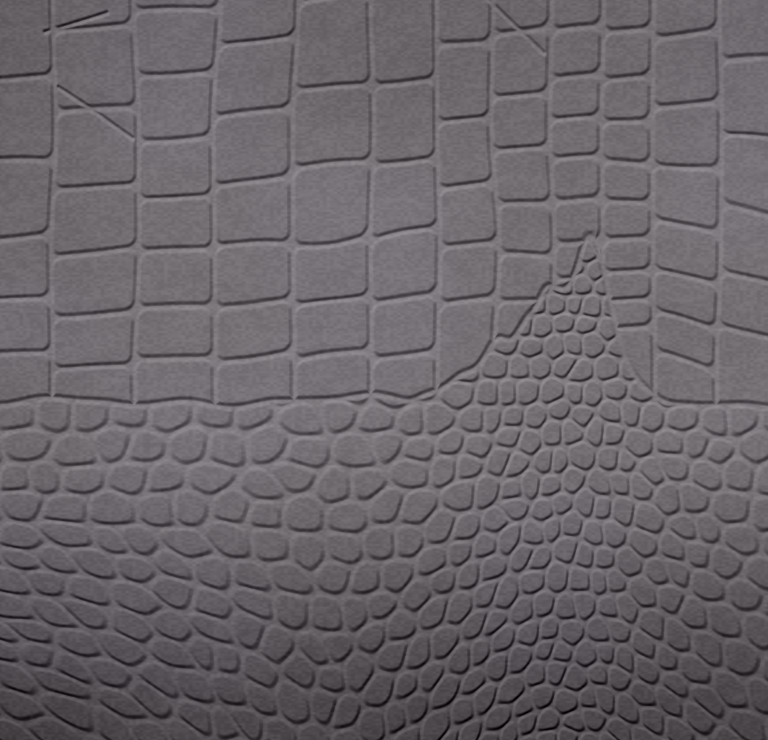
Reproduce this texture procedurally as a Shadertoy shader.

```glsl
const vec2 LIGHT_DIR = vec2(-0.38, 0.925);
const float ASPECT = 1.036;
const float COLUMN_EDGES[13] = float[13](-0.04, 0.070, 0.185, 0.291, 0.396, 0.497,
    0.588, 0.666, 0.743, 0.811, 0.878, 0.966, 1.07);

vec2 hash22(vec2 p) {
    vec3 q = fract(vec3(p.xyx) * vec3(0.1031, 0.1030, 0.0973));
    q += dot(q, q.yzx + 33.33);
    return fract((q.xx + q.yz) * q.zy);
}

float valueNoise(vec2 p) {
    vec2 i = floor(p), f = fract(p);
    f = f * f * (3.0 - 2.0 * f);
    return mix(mix(hash22(i).x, hash22(i + vec2(1, 0)).x, f.x),
               mix(hash22(i + vec2(0, 1)).x, hash22(i + vec2(1, 1)).x, f.x), f.y);
}

float bump(float x, float center, float width) {
    float d = (x - center) / width;
    return exp(-d * d);
}

float segmentDistance(vec2 p, vec2 a, vec2 b) {
    vec2 pa = p - a, ba = b - a;
    return length(pa - ba * clamp(dot(pa, ba) / dot(ba, ba), 0.0, 1.0));
}

float roundedBox(vec2 p, vec2 halfSize, float radius) {
    vec2 q = abs(p) - halfSize + radius;
    return length(max(q, 0.0)) + min(max(q.x, q.y), 0.0) - radius;
}

// Height where the large plates give way to small scales
float plateBorder(float x) {
    float lift = 0.14 * bump(x, 0.78, x < 0.78 ? 0.14 : 0.07);
    float chain = 0.10 * bump(x, 0.803, 0.022);
    lift *= 0.85 + 0.3 * valueNoise(vec2(x * 42.0, 9.0));
    return 0.447 + lift + chain + 0.02 * valueNoise(vec2(x * 16.0, 3.0));
}

// Signed distance above the border, corrected for its steepness
float heightAboveBorder(vec2 p) {
    float steepness = (plateBorder(p.x + 0.002) - plateBorder(p.x - 0.002)) / 0.004;
    return (p.y - plateBorder(p.x)) / sqrt(1.0 + steepness * steepness);
}

// Columns of rounded plates whose rows grow taller upward
float plateRelief(vec2 p, float above) {
    vec2 q = p + 0.016 * (vec2(valueNoise(p * 6.0), valueNoise(p * 9.0 + 40.0)) - 0.5);
    int column = 0;
    for (int i = 1; i < 12; i++) if (q.x > COLUMN_EDGES[i]) column = i;
    float left = COLUMN_EDGES[column], right = COLUMN_EDGES[column + 1];
    float middle = 0.5 * (left + right);

    float density = 1.0 + 0.6 * bump(middle, 0.85, 0.08) - 0.1 * bump(middle, 0.29, 0.08);
    float growth = 0.0061 - 0.0045 * (bump(middle, 0.27, 0.12) + bump(middle, 0.76, 0.1));
    float shoulder = smoothstep(0.54, 0.64, middle) * (1.0 - smoothstep(0.8, 0.95, middle));
    float base = 0.456 + 0.075 * shoulder - 0.014 * bump(middle, 0.127, 0.04);
    base += 0.035 * smoothstep(0.93, 1.0, middle);
    float fall = smoothstep(0.82, 0.92, middle) * (1.0 - smoothstep(0.75, 0.88, p.y));
    float tilt = 0.08 + 0.12 * (hash22(vec2(middle * 50.0, 7.0)).y - 0.5) - 0.3 * fall;
    float y = q.y - base - tilt * (q.x - middle);
    float root = sqrt(0.00323 + 4.0 * growth * max(y, 0.0));
    float row = max(floor(density * (root - 0.0568) / (2.0 * growth)), 0.0);
    vec2 n = vec2(row, row + 1.0) / density;
    vec2 span = n * (0.0568 + growth * n);
    if (row < 0.5) span.x = min(0.0, p.y - above - base - 0.02);
    vec2 halfSize = 0.5 * vec2(right - left, max(span.y - span.x, 0.002));
    vec2 center = vec2(middle, 0.5 * (span.x + span.y));
    float d = roundedBox(vec2(q.x, y) - center, halfSize, min(0.015, halfSize.y));

    // Stray folds across the upper plates
    float fold = segmentDistance(q, vec2(0.076, 0.878), vec2(0.178, 0.816));
    fold = min(fold, segmentDistance(q, vec2(0.655, 1.01), vec2(0.735, 0.93)));
    fold = min(fold, segmentDistance(q, vec2(0.06, 0.958), vec2(0.15, 0.985)));
    return smoothstep(0.0, 0.0065, min(-d, above)) * smoothstep(0.0, 0.005, fold);
}

// Denser toward the crease on the right, leaning at the lower left
vec2 scaleDomain(vec2 p) {
    float y = p.y - 0.25 - 0.10 * bump(p.x, 0.77, 0.22) * smoothstep(-0.1, 0.6, p.y);
    y += 0.3 * (min(p.x, 0.45) - 0.45) * (1.0 - smoothstep(-0.05, 0.4, p.y));
    float lean = 0.6 * min(p.y - 0.3, 0.0) * (1.0 - smoothstep(0.1, 0.7, p.x));
    float across = 18.0 * (p.x + lean) + 2.7 * tanh((p.x - 0.77) / 0.16);
    return vec2(across, y * 22.0 * (1.0 + 0.75 * bump(p.x, 0.77, 0.2)) + 20.38);
}

vec2 scaleSeed(vec2 cell) {
    return cell + 0.5 + vec2(0.62, 0.5) * (hash22(cell) - 0.5) + vec2(0.5 * mod(cell.y, 2.0), 0.0);
}

// Rounded Voronoi scales: a smooth minimum over all cell walls
float scaleRelief(vec2 p, float above) {
    vec2 q = scaleDomain(p), cell = floor(q), nearest = vec2(0.0);
    float best = 100.0, walls = 0.0;
    for (int j = -2; j <= 2; j++) for (int i = -2; i <= 2; i++) {
        vec2 offset = scaleSeed(cell + vec2(i, j)) - q;
        float d = dot(offset, offset);
        if (d < best) { best = d; nearest = offset; }
    }
    for (int j = -2; j <= 2; j++) for (int i = -2; i <= 2; i++) {
        vec2 offset = scaleSeed(cell + vec2(i, j)) - q, gap = offset - nearest;
        if (dot(gap, gap) > 0.0001)
            walls += exp(-12.0 * dot(0.5 * (offset + nearest), normalize(gap)));
    }
    float d = -log(walls) / 12.0;
    return smoothstep(-0.01, 0.14, d) * smoothstep(0.0, 0.007, -above);
}

float relief(vec2 p) {
    float above = heightAboveBorder(p);
    return above > 0.0 ? plateRelief(p, above) : scaleRelief(p, above);
}

void mainImage(out vec4 fragColor, in vec2 fragCoord) {
    vec2 p = fragCoord / iResolution.xy * vec2(ASPECT, 1.0);
    vec2 stepToLight = LIGHT_DIR * 0.0017;
    float nearLight = relief(p + stepToLight), farLight = relief(p - stepToLight);
    float slope = nearLight - farLight;
    float groove = 1.0 - 0.5 * (nearLight + farLight);

    // Broad lighting, stains and fine grain
    float tone = 0.455 - 0.16 * (1.0 - smoothstep(-0.03, 0.45, p.y));
    tone -= 0.035 * smoothstep(0.7, 1.0, p.y) + 0.025 * (1.0 - smoothstep(0.0, 0.3, p.x));
    float stain = valueNoise(p * vec2(4.0, 7.0)) - 0.5;
    tone += 0.035 * stain + 0.02 * (valueNoise(p * vec2(30.0, 70.0)) - 0.5);
    tone += 0.055 * (valueNoise(p * vec2(210.0, 330.0)) - 0.5);

    // Lit upper edges, shadowed lower edges
    tone += 0.03 * groove + 0.10 * max(-slope, 0.0) - 0.33 * max(slope, 0.0);
    vec3 color = vec3(tone + 0.003, tone - 0.013, tone + 0.003 + 0.01 * stain);
    fragColor = vec4(clamp(color, 0.0, 1.0), 1.0);
}
```
